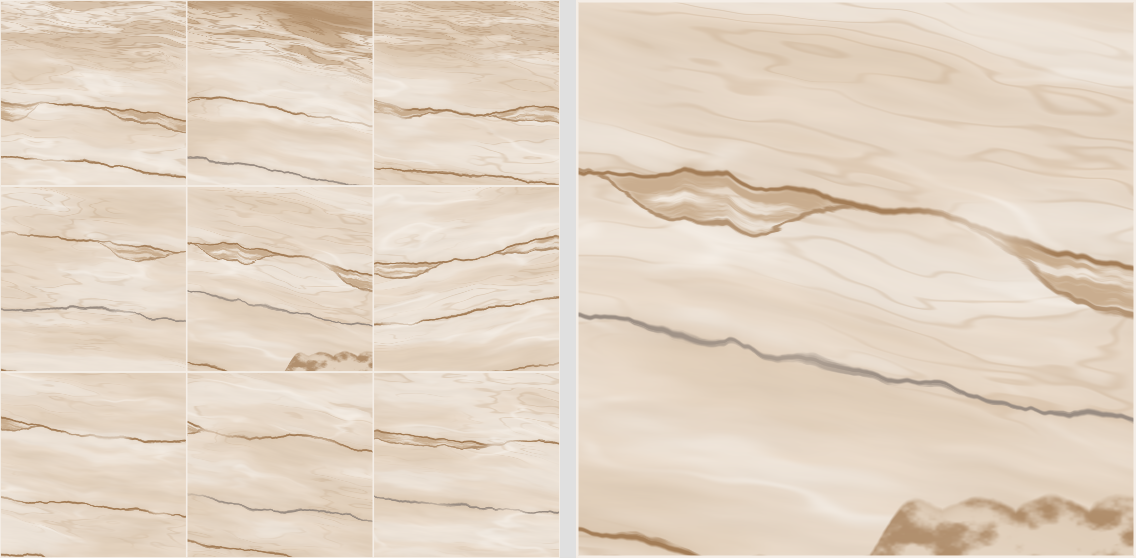
Left: the whole. Right: its middle third, enlarged.
Reproduce this texture procedurally as a WebGL 1 fragment shader.

```glsl
precision highp float;
uniform vec2 u_resolution;

#define TILES 3.0
#define JOINT 0.0045
#define SLOPE -0.11
#define VEIN_WIDTH 0.0065
#define WAVE 0.10
#define BASE vec3(0.905, 0.845, 0.78)
#define LIGHT vec3(0.925, 0.885, 0.84)
#define TAN vec3(0.88, 0.81, 0.73)
#define SAND vec3(0.79, 0.68, 0.56)
#define BROWN vec3(0.64, 0.49, 0.34)
#define GREY vec3(0.60, 0.55, 0.51)
#define WHITE vec3(0.955, 0.93, 0.90)

float hash(vec2 p) {
  vec3 q = fract(p.xyx * 0.1031);
  q += dot(q, q.yzx + 33.33);
  return fract((q.x + q.y) * q.z);
}

float noise(vec2 p) {
  vec2 i = floor(p), f = fract(p);
  f = f * f * (3.0 - 2.0 * f);
  float low = mix(hash(i), hash(i + vec2(1.0, 0.0)), f.x);
  float high = mix(hash(i + vec2(0.0, 1.0)), hash(i + 1.0), f.x);
  return mix(low, high, f.y);
}

float fbm(vec2 p) {
  float sum = 0.0, amp = 0.533;
  for (int i = 0; i < 4; i++) {
    sum += amp * noise(p);
    p = p * 2.03 + 7.1;
    amp *= 0.5;
  }
  return sum;
}

// Thin stroke that fades instead of breaking up when narrower than a pixel
float stroke(float d, float width, float px) {
  float w = max(width, px);
  return width / w * (1.0 - smoothstep(0.2 * w, w, abs(d)));
}

// Pale sediment layers with fine contours and white wisps
vec3 sediment(vec2 q, vec2 seed) {
  float bed = fbm(vec2(q.x * 1.5, q.y * 8.0) + seed);
  float fine = fbm(vec2(q.x * 5.0, q.y * 34.0) + seed);
  vec3 col = mix(TAN, BASE, smoothstep(0.29, 0.47, bed));
  col = mix(col, LIGHT, smoothstep(0.48, 0.64, bed));
  float contour = 1.0 - smoothstep(0.0, 0.16, abs(fract(bed * 8.0) - 0.5));
  float patches = smoothstep(0.42, 0.7, fbm(q * vec2(2.0, 5.0) + seed + 20.0));
  col = mix(col, SAND, 0.35 * contour * patches);
  float ridge = 1.0 - abs(2.0 * fbm(q * vec2(1.3, 5.0) + seed + 40.0) - 1.0);
  col = mix(col, WHITE, 0.65 * smoothstep(0.91, 1.0, ridge) * smoothstep(0.4, 0.6, bed));
  return col + 0.045 * (fine - 0.5);
}

// Dense brown strata across the upper part of a tile
vec3 strata(vec3 col, vec2 q, vec2 seed, float strength) {
  float mask = smoothstep(0.60, 0.78, q.y + 0.12 * (noise(q * 4.0 + seed) - 0.5));
  float grain = fbm(vec2(q.x * 2.5, q.y * 22.0) + seed + 60.0);
  float lines = 1.0 - smoothstep(0.0, 0.22, abs(fract(grain * 6.0) - 0.5));
  col = mix(col, SAND, mask * strength * smoothstep(0.42, 0.66, grain));
  col = mix(col, BROWN, 0.5 * mask * strength * lines);
  float cap = smoothstep(0.86, 0.96, q.y + 0.1 * (grain - 0.5));
  return mix(col, mix(SAND, BROWN, grain), 0.8 * cap * smoothstep(0.6, 0.9, strength));
}

// Ragged veins; the first splits into two strands around a sandy body
vec3 veins(vec3 col, vec2 p, vec2 id, vec2 seed, float slope, float px) {
  for (int i = 0; i < 3; i++) {
    float n = float(i);
    vec2 s = seed + 13.7 * n;
    float height = 0.64 - 0.33 * n - 0.22 * step(1.5, id.y) + 0.08 * (hash(s) - 0.5);
    float path = height + slope * (p.x - 0.5)
      + WAVE * (noise(vec2(p.x * 2.6, 0.0) + s) - 0.5)
      + 0.035 * (fbm(vec2(p.x * 14.0, 3.0) + s) - 0.5);
    float d = p.y - path;
    float gap = 0.09 * smoothstep(0.3, 0.9, noise(vec2(p.x * 2.8, 9.0) + s)) * step(n, 0.5);
    float body = smoothstep(-gap - 0.01, -gap + 0.01, d) * (1.0 - smoothstep(-0.01, 0.01, d));
    float grain = fbm(vec2(p.x * 9.0, d * 60.0) + s);
    col = mix(col, SAND, body * smoothstep(0.0, 0.03, gap) * smoothstep(0.3, 0.65, grain));
    float fade = smoothstep(0.15, 0.55, noise(vec2(p.x * 5.0, 5.0) + s));
    float width = VEIN_WIDTH * (0.7 + 0.9 * noise(vec2(p.x * 11.0, 7.0) + s));
    float tint = step(0.5, n) * step(n, 1.5) * step(0.4, hash(s + 2.0));
    float ink = max(stroke(d, width, px), 0.75 * stroke(d + gap + 0.02 * (grain - 0.5), width, px));
    float halo = 0.3 * exp(-abs(d) * 55.0);
    col = mix(col, SAND, halo * fade);
    col = mix(col, mix(BROWN, GREY, tint), ink * mix(0.3, 1.0, fade));
  }
  return col;
}

void main() {
  vec2 grid = gl_FragCoord.xy / u_resolution * TILES;
  vec2 id = floor(grid), p = fract(grid);
  float px = TILES / min(u_resolution.x, u_resolution.y);
  vec2 seed = id * vec2(17.3, 31.9) + 5.0;
  float middleCol = 1.0 - abs(id.x - 1.0), middleRow = 1.0 - abs(id.y - 1.0);

  // Layers follow the tilt of each tile, which rises only at middle right
  float slope = SLOPE - 0.07 * middleCol + 0.25 * step(1.5, id.x) * middleRow;
  vec2 q = p;
  q.y -= slope * (p.x - 0.5) + WAVE * (fbm(p * 2.2 + seed) - 0.5);
  vec3 col = sediment(q, seed);
  col = strata(col, q, seed, step(1.5, id.y) * (0.6 + 0.35 * middleCol));
  col = veins(col, p, id, seed, slope, px);

  // Scalloped mineral pocket low in the central tile
  float rim = 0.11 * smoothstep(0.48, 0.62, p.x) + 0.025 * abs(sin(p.x * 24.0)) - 0.03;
  float depth = rim + 0.02 * fbm(p * 18.0) - p.y;
  float pocket = smoothstep(0.0, 0.012, depth) * middleCol * middleRow;
  vec3 mineral = mix(TAN, BROWN, smoothstep(0.4, 0.75, fbm(p * vec2(18.0, 26.0))));
  col = mix(col, mix(mineral, BROWN, 0.5 * exp(-depth * 70.0)), 0.8 * pocket);

  // Narrow pale joints
  vec2 edge = min(p, 1.0 - p);
  float joint = 1.0 - smoothstep(JOINT - 0.5 * px, JOINT + 0.5 * px, min(edge.x, edge.y));
  gl_FragColor = vec4(mix(col, WHITE, joint), 1.0);
}
```
